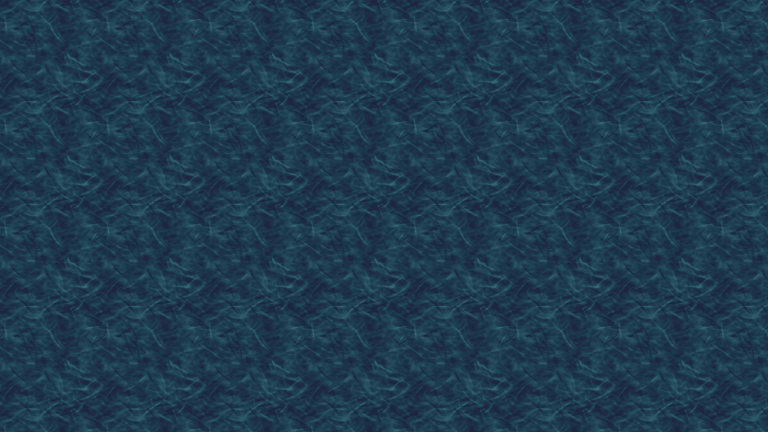
Reproduce this pattern procedurally as a WebGL 1 fragment shader.

```glsl
precision highp float;

uniform vec2 u_resolution;

const float TILES_ACROSS = 7.5;
const int FIBRE_COUNT = 130;

float hash(vec2 p) {
  vec3 q = fract(vec3(p.xyx) * 0.1031);
  q += dot(q, q.yzx + 33.33);
  return fract((q.x + q.y) * q.z);
}

vec2 gradientAt(vec2 cell, vec2 period, float seed) {
  float angle = 6.2832 * hash(mod(cell, period) + seed);
  return vec2(cos(angle), sin(angle));
}

// Gradient noise that wraps once per unit tile
float tileNoise(vec2 uv, vec2 period, float seed) {
  vec2 p = uv * period;
  vec2 cell = floor(p);
  vec2 f = p - cell;
  vec2 w = f * f * f * (f * (f * 6.0 - 15.0) + 10.0);
  vec2 e = vec2(1.0, 0.0);
  float a = dot(gradientAt(cell, period, seed), f);
  float b = dot(gradientAt(cell + e.xy, period, seed), f - e.xy);
  float c = dot(gradientAt(cell + e.yx, period, seed), f - e.yx);
  float d = dot(gradientAt(cell + e.xx, period, seed), f - e.xx);
  return mix(mix(a, b, w.x), mix(c, d, w.x), w.y);
}

vec2 wrapOffset(vec2 uv, vec2 center) {
  return fract(uv - center + 0.5) - 0.5;
}

float blob(vec2 uv, vec2 center, vec2 radius) {
  vec2 d = wrapOffset(uv, center) / radius;
  return exp(-dot(d, d));
}

// Thin creases along the zero contours of the noise
float ridge(vec2 uv, vec2 period, float seed, float sharpness) {
  return exp(-abs(tileNoise(uv, period, seed)) * sharpness);
}

// One short bent stroke with tapered ends
float fibre(vec2 offset, float angle, float halfLength, float width, float bend) {
  float c = cos(angle);
  float s = sin(angle);
  vec2 q = vec2(c * offset.x + s * offset.y, c * offset.y - s * offset.x);
  q.y += bend * q.x * q.x;
  float across = q.y / width;
  return exp(-across * across) * (1.0 - smoothstep(0.4 * halfLength, halfLength, abs(q.x)));
}

float fibres(vec2 uv, float pixel) {
  float total = 0.0;
  for (int i = 0; i < FIBRE_COUNT; i++) {
    float id = float(i);
    vec2 center = vec2(hash(vec2(id, 3.0)), hash(vec2(id, 17.0)));
    float lean = hash(vec2(id, 29.0)) * 2.0 - 1.0;
    float angle = -0.2 + 1.2 * lean;
    float halfLength = mix(0.05, 0.16, hash(vec2(id, 41.0)));
    float width = max(mix(0.007, 0.012, hash(vec2(id, 53.0))), 0.6 * pixel);
    float bend = 4.0 * (hash(vec2(id, 67.0)) - 0.5);
    float strength = mix(-0.42, 0.62, hash(vec2(id, 79.0)));
    total += strength * fibre(wrapOffset(uv, center), angle, halfLength, width, bend);
  }
  return total;
}

// Broad light and dark patches of the tile
float patches(vec2 uv) {
  float light = blob(uv, vec2(0.64, 0.54), vec2(0.14, 0.10))
              + 0.8 * blob(uv, vec2(0.30, 0.30), vec2(0.17, 0.05));
  float dark = blob(uv, vec2(0.95, 0.53), vec2(0.13, 0.09))
             + 0.7 * blob(uv, vec2(0.34, 0.44), vec2(0.07, 0.07))
             + 0.8 * blob(uv, vec2(0.05, 0.20), vec2(0.12, 0.06));
  return light - dark;
}

float ramp(float low, float high, float x) {
  return clamp((x - low) / (high - low), 0.0, 1.0);
}

vec3 dyeColor(float tone) {
  vec3 navy = vec3(0.108, 0.15, 0.255);
  vec3 deep = vec3(0.11, 0.225, 0.305);
  vec3 teal = vec3(0.14, 0.29, 0.36);
  vec3 pale = vec3(0.205, 0.40, 0.445);
  vec3 color = mix(navy, deep, ramp(0.0, 0.38, tone));
  color = mix(color, teal, ramp(0.38, 0.68, tone));
  return mix(color, pale, ramp(0.68, 1.2, tone));
}

void main() {
  vec2 uv = gl_FragCoord.xy / u_resolution.x * TILES_ACROSS;
  float pixel = TILES_ACROSS / u_resolution.x;

  // Bend the tile into wavy folds
  vec2 warp = vec2(tileNoise(uv, vec2(4.0), 11.0), tileNoise(uv, vec2(4.0), 37.0));
  vec2 bent = uv + 0.07 * warp;

  float tone = 0.26 + 0.19 * patches(uv);
  tone += 0.45 * tileNoise(bent, vec2(4.0, 7.0), 5.0);
  tone += 0.40 * tileNoise(bent, vec2(9.0, 17.0), 23.0);
  tone += 0.24 * ridge(bent, vec2(3.0, 7.0), 61.0, 14.0);
  tone += 0.24 * ridge(bent, vec2(7.0, 11.0), 83.0, 12.0);
  tone += fibres(uv + 0.02 * warp, pixel);

  // Fine cloth grain
  tone += 0.30 * tileNoise(uv, vec2(22.0, 30.0), 97.0);

  gl_FragColor = vec4(dyeColor(tone), 1.0);
}
```
